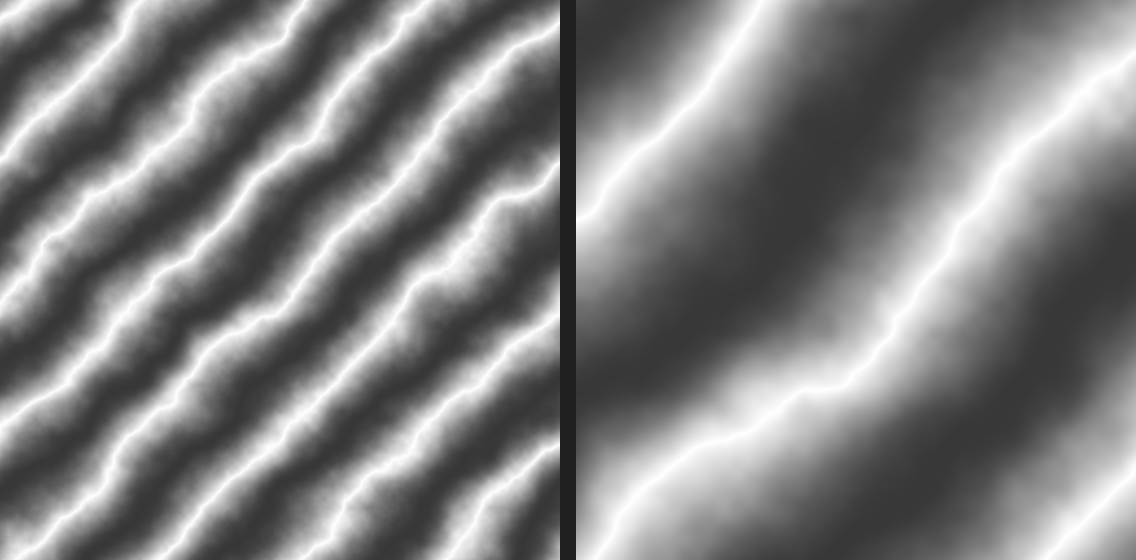
Left, the full canvas; right, a detail of the centre.
Write a WebGL 1 fragment shader that draws this pattern.

```glsl
precision highp float;
// Grey marble: eight bright diagonal veins, four periods along each edge.
// A folded sine makes sharp white crests and broad dark valleys; fractal
// value noise shifts its phase, so veins wander and their flanks look cloudy.

uniform vec2 u_resolution;

const float PI = 3.14159265;
const float VEINS_PER_EDGE = 4.0;
const float VEIN_OFFSET = 0.13;
const float WARP_AMOUNT = 0.52;   // in vein periods
const float WARP_CELLS = 8.0;     // coarsest noise cells per edge
const vec3 VALLEY_COLOR = vec3(0.217);
const vec3 CREST_COLOR = vec3(1.0);

float hash(vec2 cell) {
  vec3 p = fract(cell.xyx * 0.1031);
  p += dot(p, p.yzx + 33.33);
  return fract((p.x + p.y) * p.z);
}

float valueNoise(vec2 p) {
  vec2 cell = floor(p);
  vec2 f = fract(p);
  vec2 w = f * f * (3.0 - 2.0 * f);
  float low = mix(hash(cell), hash(cell + vec2(1.0, 0.0)), w.x);
  float high = mix(hash(cell + vec2(0.0, 1.0)), hash(cell + vec2(1.0)), w.x);
  return mix(low, high, w.y);
}

// Sum of octaves, centred on zero
float cloud(vec2 p) {
  float sum = 0.0;
  float amplitude = 0.5;
  for (int i = 0; i < 5; i++) {
    sum += amplitude * (valueNoise(p) - 0.5);
    p = p * 2.0 + vec2(17.0, 31.0);
    amplitude *= 0.5;
  }
  return sum;
}

// 1 on a crest, 0 in a valley; softness rounds the fold
float vein(float phase, float softness) {
  float s = sin(PI * phase);
  return 1.0 - min(sqrt(s * s + softness * softness), 1.0);
}

void main() {
  float edge = min(u_resolution.x, u_resolution.y);
  vec2 uv = gl_FragCoord.xy / edge;

  // Diagonal phase, displaced by the cloud
  float phase = VEINS_PER_EDGE * (uv.x - uv.y) - VEIN_OFFSET;
  phase += WARP_AMOUNT * cloud(uv * WARP_CELLS + 5.0);

  // Soften the crest over about one pixel
  float softness = 0.5 * PI * VEINS_PER_EDGE / edge;
  vec3 color = mix(VALLEY_COLOR, CREST_COLOR, vein(phase, softness));
  gl_FragColor = vec4(color, 1.0);
}
```
